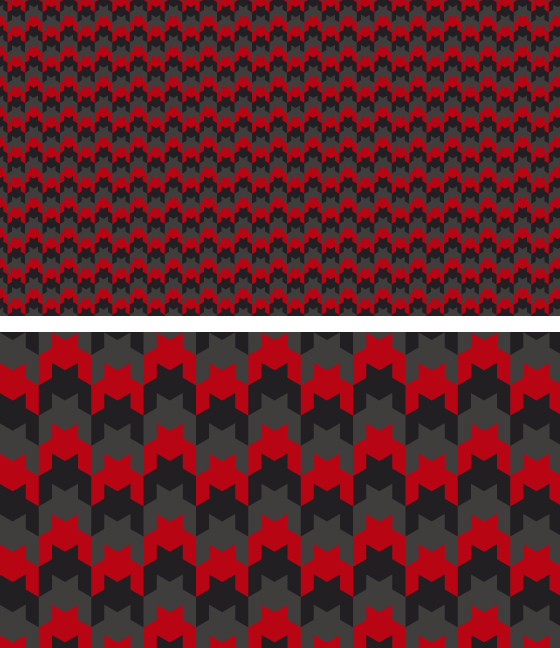
Top: the whole. Bottom: its middle third, enlarged.
A Shadertoy shader for this pattern:

```glsl
// Interlocking eared chevrons in three flat colours on a triangular grid.
// Each column stacks one tile outline; the colour cycles down the stack and
// alternate columns drop by one tile, so every colour forms a zigzag band.

const vec3 RED   = vec3(0.72, 0.02, 0.08);
const vec3 GREY  = vec3(0.25, 0.24, 0.24);
const vec3 BLACK = vec3(0.13, 0.12, 0.13);

const float TILE_HEIGHT = 0.0319;                   // fraction of canvas height
const vec2  ORIGIN = vec2(-0.0058, 0.0625);         // notch of a red tile
const int   SAMPLES = 4;                            // per pixel side

// Top edge of a tile: V notch between two ears, a vertical drop, then a
// sloping shoulder. x is the distance from the column axis, tile height is 1.
float tileTop(float x, float halfWidth) {
    float slope = inversesqrt(3.0);
    return x < 0.5 * halfWidth ? slope * x : -slope * x;
}

// Cycle of colours going up a column: red, grey, black.
vec3 tileColour(float index) {
    float i = mod(index, 3.0);
    return i < 0.5 ? RED : (i < 1.5 ? GREY : BLACK);
}

// Flat colour at a point measured in tile heights.
vec3 pattern(vec2 p) {
    float halfWidth = 0.5 * sqrt(3.0);
    float column = floor(p.x / (2.0 * halfWidth) + 0.5);
    float axisDistance = abs(p.x - column * 2.0 * halfWidth);
    float row = ceil(p.y - tileTop(axisDistance, halfWidth));
    return tileColour(row + mod(column, 2.0));
}

// Average over a pixel to smooth the edges.
vec3 smoothPattern(vec2 pixel, vec2 resolution) {
    vec3 sum = vec3(0.0);
    for (int j = 0; j < SAMPLES; j++) {
        for (int i = 0; i < SAMPLES; i++) {
            vec2 offset = (vec2(i, j) + 0.5) / float(SAMPLES) - 0.5;
            vec2 p = (pixel + offset - 0.5 * resolution) / resolution.y;
            sum += pattern((p - ORIGIN) / TILE_HEIGHT);
        }
    }
    return sum / float(SAMPLES * SAMPLES);
}

void mainImage(out vec4 fragColor, in vec2 fragCoord) {
    fragColor = vec4(smoothPattern(fragCoord, iResolution.xy), 1.0);
}
```
